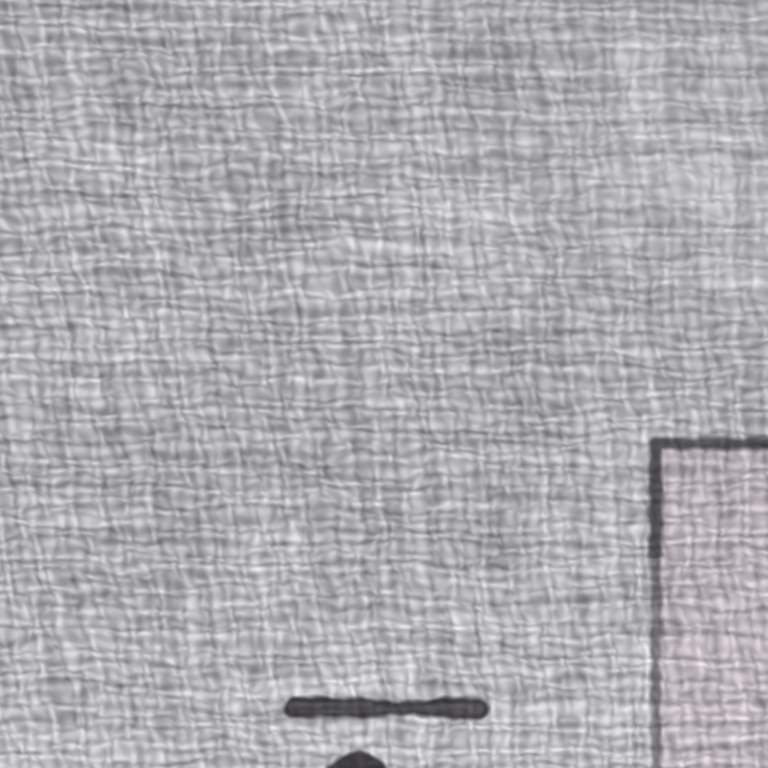
A Shadertoy shader for this texture:

```glsl
// Grey plain-weave cloth with a few soft ink strokes and a faintly pink panel.
// Two sets of wavy threads alternate over and under; gradient noise bends the
// threads, varies their brightness and roughens the edges of the ink.

const vec2  THREADS       = vec2(62.0, 69.0);  // warp and weft threads per canvas
const float WARP_LEAN     = 0.15;              // sideways drift of warp threads
const float THREAD_BEND   = 0.75;              // in thread widths
const float WEAVE_DEPTH   = 0.082;
const float STREAK_DEPTH  = 0.12;
const float GRAIN_DEPTH   = 0.13;
const float SHADE_DEPTH   = 0.06;
const float INK_SOFTNESS  = 0.0045;
const float INK_ROUGHNESS = 0.005;
const vec3  CLOTH_COLOR   = vec3(0.678, 0.678, 0.690);
const vec3  PANEL_TINT    = vec3(1.0, 0.955, 0.965);
const vec3  INK_COLOR     = vec3(0.255, 0.245, 0.255);
const vec2  PANEL_CORNER  = vec2(0.854, 0.423);
const float PI            = 3.14159265;

vec2 hashGradient(vec2 cell) {
    vec3 h = fract(cell.xyx * vec3(0.1031, 0.1030, 0.0973));
    h += dot(h, h.yzx + 33.33);
    float angle = 2.0 * PI * fract((h.x + h.y) * h.z);
    return vec2(cos(angle), sin(angle));
}

float gradientNoise(vec2 p) {
    vec2 i = floor(p), f = p - i;
    vec2 u = f * f * f * (f * (f * 6.0 - 15.0) + 10.0);
    vec2 e = vec2(1.0, 0.0);
    float bottom = mix(dot(hashGradient(i), f),
                       dot(hashGradient(i + e.xy), f - e.xy), u.x);
    float top = mix(dot(hashGradient(i + e.yx), f - e.yx),
                    dot(hashGradient(i + e.xx), f - e.xx), u.x);
    return mix(bottom, top, u.y);
}

float segmentDistance(vec2 p, vec2 a, vec2 b) {
    vec2 ab = b - a;
    return length(p - a - ab * clamp(dot(p - a, ab) / dot(ab, ab), 0.0, 1.0));
}

float inkCover(float d) {
    return 1.0 - smoothstep(-INK_SOFTNESS, INK_SOFTNESS, d);
}

// Thread coordinates: whole numbers lie on thread centres
vec2 threadCoords(vec2 p) {
    float lean = WARP_LEAN * (1.0 - 0.55 * p.x) * p.y;
    vec2 q = vec2(p.x + lean, p.y + 0.008 * p.x) * THREADS;
    vec2 slow = vec2(gradientNoise(p * vec2(9.0, 6.0) + 11.0),
                     gradientNoise(p * vec2(5.0, 11.0) + 37.0));
    vec2 fine = vec2(gradientNoise(q * vec2(0.7, 0.35) + 71.0),
                     gradientNoise(q * vec2(0.3, 0.7) + 93.0));
    return q + THREAD_BEND * (slow + 0.75 * fine);
}

// Relief of the plain weave, plus streaks along threads and fibre grain
float weaveTone(vec2 p, vec2 q) {
    vec2 ridge = cos(2.0 * PI * q);
    float over = cos(PI * q.x) * cos(PI * q.y);
    float relief = ridge.x * (0.52 + 0.38 * over) + ridge.y * (0.62 - 0.38 * over);
    float streaks = 0.8 * gradientNoise(vec2(q.x * 0.8, p.y * 5.0) + 17.0)
                  + gradientNoise(vec2(p.x * 4.0, q.y * 0.8) + 53.0);
    float grain = gradientNoise(q * vec2(0.9, 1.1) + 29.0)
                + 0.5 * gradientNoise(q * 2.1 + 61.0);
    float blurred = smoothstep(0.4, 1.0, p.x) * smoothstep(0.4, 0.8, p.y);
    return (WEAVE_DEPTH * relief + GRAIN_DEPTH * grain) * (1.06 - 0.3 * blurred)
         + STREAK_DEPTH * streaks;
}

// Broad uneven light: paler towards the bottom, dimmer at left of centre
float broadShade(vec2 p) {
    vec2 dimOffset = (p - vec2(0.27, 0.45)) / vec2(0.24, 0.16);
    return SHADE_DEPTH * gradientNoise(p * 2.7 + 5.0)
         + 0.045 * (1.0 - smoothstep(0.0, 0.5, p.y))
         - 0.035 * exp(-dot(dimOffset, dimOffset));
}

// Strokes: a pinched bar, a round cap below it and the panel outline
float inkMask(vec2 p) {
    float rough = INK_ROUGHNESS * gradientNoise(p * 48.0 + 7.0);
    float pinch = (p.x - 0.525) / 0.035;
    float barWidth = 0.0135 - 0.005 * exp(-pinch * pinch);
    float bar = segmentDistance(p, vec2(0.384, 0.079), vec2(0.623, 0.077)) - barWidth;
    float barCore = 0.14 * (1.0 - smoothstep(-0.010, -0.003, bar));
    float cap = length(p - vec2(0.465, -0.025)) - 0.046;

    vec2 knee = vec2(PANEL_CORNER.x, 0.28);
    float side = segmentDistance(p, PANEL_CORNER, knee) - 0.009;
    float fadedSide = segmentDistance(p, knee, vec2(knee.x, -0.2)) - 0.007;
    float topEdge = segmentDistance(p, PANEL_CORNER, vec2(2.0, 0.418)) - 0.008;

    float ink = max((1.0 - barCore) * inkCover(bar + rough), inkCover(cap + rough));
    ink = max(ink, 0.86 * inkCover(side + rough));
    ink = max(ink, 0.58 * inkCover(fadedSide + rough));
    return max(ink, 0.84 * inkCover(topEdge + rough));
}

void mainImage(out vec4 fragColor, in vec2 fragCoord) {
    vec2 p = fragCoord / iResolution.xy;
    float weave = weaveTone(p, threadCoords(p));
    vec3 color = CLOTH_COLOR + weave + broadShade(p);

    // Pink wash inside the panel
    vec2 inside = smoothstep(-0.006, 0.006, vec2(p.x - PANEL_CORNER.x, PANEL_CORNER.y - p.y));
    color *= mix(vec3(1.0), PANEL_TINT, inside.x * inside.y);

    // Ink keeps a little of the cloth relief
    color = mix(color, INK_COLOR + 0.3 * weave, inkMask(p));
    fragColor = vec4(clamp(color, 0.0, 1.0), 1.0);
}
```
